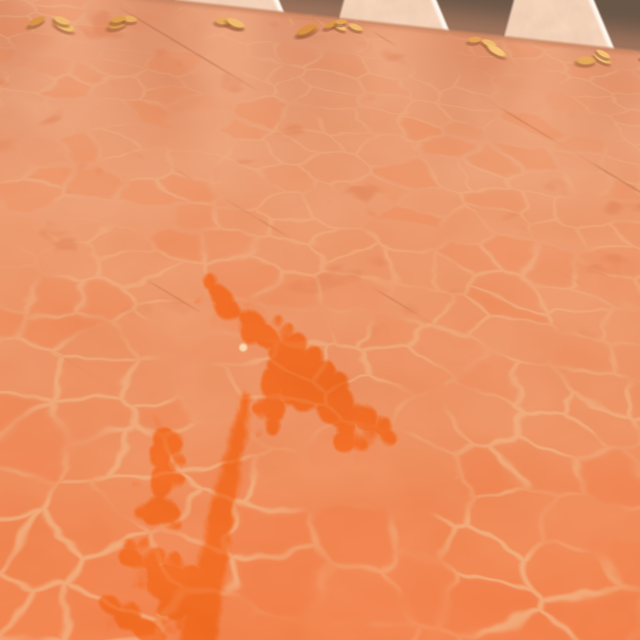
This texture is drawn by a WebGL 1 fragment shader. Its source:

```glsl
precision highp float;
// Sunlit orange crazy paving with a wet branch-shaped stain and pale slabs along the top.
uniform vec2 u_resolution;

vec2 hash2(vec2 p) {
  return fract(sin(vec2(dot(p, vec2(127.1, 311.7)), dot(p, vec2(269.5, 183.3)))) * 43758.55);
}

// Layered sines, roughly -1 to 1
float waves(vec2 p) {
  float sum = 0.0, amp = 0.5;
  for (int i = 0; i < 4; i++) {
    sum += amp * sin(p.x + 1.7 * sin(p.y * 0.8)) * cos(p.y + 1.3 * sin(p.x * 0.7));
    p = mat2(1.4, 1.1, -1.1, 1.4) * p + 2.3;
    amp *= 0.6;
  }
  return sum;
}

// Cellular noise: border distance, centre distance, cell tint
vec3 cells(vec2 p) {
  vec2 base = floor(p), f = fract(p), nearest = vec2(0.0), id = base;
  float best = 9.0, border = 9.0;
  for (int j = -1; j <= 1; j++)
    for (int i = -1; i <= 1; i++) {
      vec2 g = vec2(float(i), float(j));
      vec2 r = g + 0.1 + 0.8 * hash2(base + g) - f;
      if (dot(r, r) < best) { best = dot(r, r); nearest = r; id = base + g; }
    }
  for (int j = -2; j <= 2; j++)
    for (int i = -2; i <= 2; i++) {
      vec2 g = vec2(float(i), float(j));
      vec2 r = g + 0.1 + 0.8 * hash2(base + g) - f;
      vec2 gap = r - nearest;
      if (dot(gap, gap) > 0.0001) border = min(border, dot(0.5 * (r + nearest), normalize(gap)));
    }
  return vec3(border, sqrt(best), hash2(id + 7.0).x);
}

// Capsule tapering from radius ra at a to rb at b
float taper(vec2 p, vec2 a, vec2 b, float ra, float rb) {
  float h = clamp(dot(p - a, b - a) / dot(b - a, b - a), 0.0, 1.0);
  return length(p - mix(a, b, h)) - mix(ra, rb, h);
}

float stain(vec2 p) {
  vec2 q = p + 0.006 * vec2(waves(p * 60.0), waves(p * 60.0 + 9.0));
  float trunk = taper(q, vec2(0.305, -0.02), vec2(0.383, 0.38), 0.031, 0.009);
  float d = taper(q, vec2(0.325, 0.55), vec2(0.46, 0.44), 0.011, 0.028);
  d = min(d, taper(q, vec2(0.47, 0.41), vec2(0.60, 0.32), 0.046, 0.012));
  d = min(d, taper(q, vec2(0.43, 0.42), vec2(0.425, 0.35), 0.020, 0.020));
  d = min(d, taper(q, vec2(0.56, 0.35), vec2(0.545, 0.31), 0.012, 0.019));
  d = min(d, taper(q, vec2(0.26, 0.32), vec2(0.25, 0.20), 0.017, 0.027));
  d = min(d, taper(q, vec2(0.21, 0.13), vec2(0.29, 0.07), 0.018, 0.043));
  d = min(d, taper(q, vec2(0.16, 0.06), vec2(0.24, 0.01), 0.010, 0.020));
  return min(trunk, d + 0.04 * (cells(p * 27.0).y - 0.42));
}

void main() {
  vec2 uv = gl_FragCoord.xy / u_resolution;
  float mottle = waves(uv * vec2(11.0, 17.0));
  float edge = 1.03 - 0.11 * uv.x;

  // Floor tone, paler and duller with distance
  vec3 col = mix(vec3(0.95, 0.52, 0.31), vec3(0.93, 0.585, 0.405), smoothstep(0.0, 0.45, uv.y));
  col = mix(col, vec3(0.925, 0.645, 0.49), smoothstep(0.4, 0.95, uv.y));
  col += vec3(0.008, 0.026, 0.032) * mottle;
  float reflection = 0.5 + 0.5 * cos(26.0 * (uv.x - 0.72) + mottle);
  col -= vec3(0.05, 0.07, 0.065) * reflection * smoothstep(0.68, 0.98, uv.y);

  // Stones in perspective
  float depth = 2.0 - uv.y - 0.11 * uv.x;
  vec2 ground = vec2(16.0 * (uv.x - 0.5), 40.0) / depth;
  ground += 0.22 * vec2(waves(ground * 1.6), waves(ground * 1.6 + 5.0));
  vec3 stone = cells(ground);
  float inside = smoothstep(0.02, 0.16, stone.x);
  col = mix(col, vec3(0.95, 0.48, 0.27), inside * 0.4 * smoothstep(0.5, 1.0, stone.z) * (1.0 - 0.6 * uv.y));

  // Wet stain, then patchy grout over it
  float wet = smoothstep(0.008, -0.008, stain(uv));
  col = mix(col, vec3(0.945, 0.415, 0.125) + 0.02 * mottle, wet * 0.93);
  float grout = smoothstep(0.085, 0.005, stone.x) * smoothstep(-0.35, 0.4, waves(ground * 0.9 + 3.0));
  grout *= mix(0.75, 0.28, smoothstep(0.1, 0.95, uv.y)) * (1.0 - 0.75 * wet);
  col = mix(col, vec3(0.95, 0.71, 0.52), grout);

  // Faint diagonal seams and brown scuffs
  float seam = abs(fract((uv.y + 0.6 * uv.x - 0.09) / 0.2 + 0.45) - 0.5) * 0.2;
  float seamMask = smoothstep(0.1, 0.5, waves(uv * 8.0 + 1.0)) * smoothstep(0.35, 0.6, uv.y);
  col = mix(col, vec3(0.72, 0.42, 0.28), 0.4 * seamMask * smoothstep(0.004, 0.0, seam));
  float scuff = smoothstep(0.45, 0.8, waves(uv * vec2(16.0, 30.0) + 4.0)) * smoothstep(0.3, 0.7, uv.y);
  col = mix(col, vec3(0.86, 0.47, 0.30), 0.4 * scuff);

  // Slabs with bright right rims and dark gaps between
  float rise = uv.y - edge;
  float s = fract((uv.x - 0.53) / 0.258);
  float left = s - 1.0 * max(rise, 0.0);
  float right = 0.665 - 1.7 * max(rise, 0.0) - s;
  float slab = smoothstep(-0.012, 0.012, left) * smoothstep(-0.012, 0.012, right);
  vec3 gapColor = mix(vec3(0.62, 0.45, 0.36), vec3(0.42, 0.34, 0.28), smoothstep(0.0, 0.06, rise));
  vec3 slabColor = vec3(0.95, 0.82, 0.72) + 0.02 * waves(uv * 70.0);
  slabColor = mix(slabColor, vec3(1.0, 0.97, 0.93), smoothstep(0.05, 0.015, right));
  vec3 border = mix(gapColor, slabColor, slab);
  col = mix(col, vec3(0.74, 0.49, 0.36), 0.6 * smoothstep(0.012, 0.0, abs(rise)));
  col = mix(col, border, smoothstep(-0.003, 0.004, rise) * smoothstep(0.22, 0.3, uv.x));

  // Fallen leaves in loose clumps below the slabs
  for (int i = 0; i < 22; i++) {
    float n = float(i);
    vec2 r = hash2(vec2(n, 3.0)), clump = hash2(vec2(floor(n / 3.0), 8.0));
    float x = (floor(n / 3.0) + clump.x) / 7.5 + 0.06 * (r.x - 0.5);
    vec2 d = uv - vec2(x, min(0.985, 1.03 - 0.11 * x) - 0.004 - 0.022 * r.y);
    d.y += d.x * (r.x - 0.4);
    float size = 0.6 + 0.5 * r.y;
    float leaf = length(d / vec2(0.016, 0.007)) / size;
    float shade = length((d + vec2(0.002, 0.005)) / vec2(0.017, 0.007)) / size;
    col = mix(col, vec3(0.62, 0.37, 0.22), 0.6 * smoothstep(1.2, 0.6, shade));
    col = mix(col, mix(vec3(0.86, 0.57, 0.26), vec3(0.98, 0.80, 0.50), r.x), smoothstep(1.1, 0.6, leaf));
  }

  // Tiny pale fleck
  col = mix(col, vec3(0.98, 0.85, 0.68), smoothstep(0.009, 0.003, length(uv - vec2(0.38, 0.457))));
  gl_FragColor = vec4(col, 1.0);
}
```
